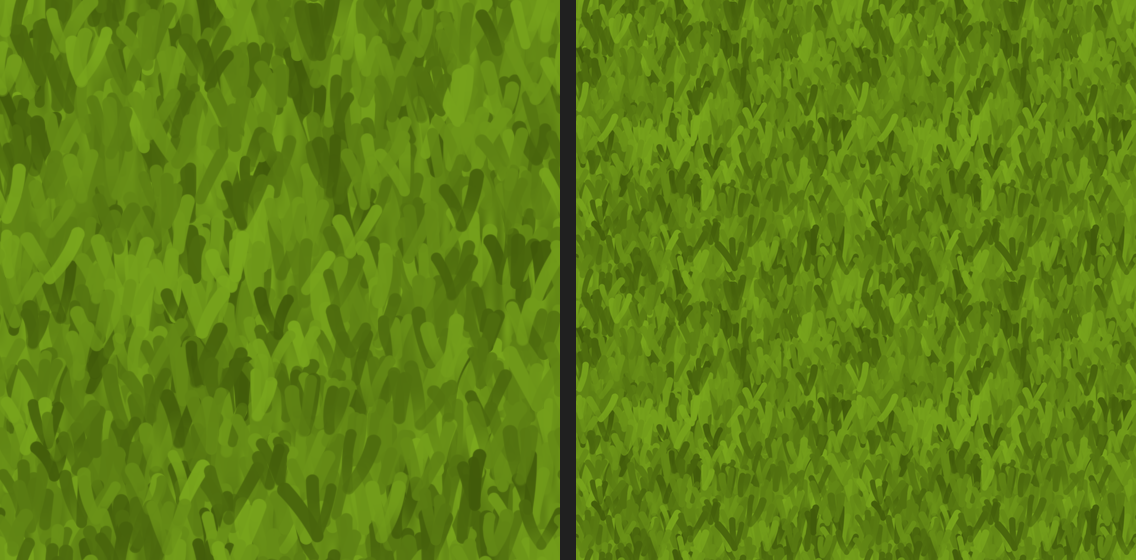
Left, the tile; right, the same tile 2 across and 2 down.
A WebGL 1 fragment shader for this texture:

```glsl
precision highp float;
// Seamless painted lawn: overlapping tufts of round-tipped grass blades.

uniform vec2 u_resolution;

const float TUFTS = 9.0;  // tufts per canvas side in every layer

vec4 hash4(vec3 p) {
  vec4 q = fract(p.xyzx * vec4(0.1031, 0.1030, 0.0973, 0.1099));
  q += dot(q, q.wzxy + 33.33);
  return fract((q.xxyz + q.yzzw) * q.zywx);
}

// Value noise that wraps after a whole number of cells
float wrapNoise(vec2 p, vec2 period) {
  vec2 i = floor(p);
  vec2 f = p - i;
  f = f * f * (3.0 - 2.0 * f);
  vec2 a = mod(i, period);
  vec2 b = mod(i + 1.0, period);
  float low = mix(hash4(vec3(a, 91.0)).x, hash4(vec3(b.x, a.y, 91.0)).x, f.x);
  float high = mix(hash4(vec3(a.x, b.y, 91.0)).x, hash4(vec3(b, 91.0)).x, f.x);
  return mix(low, high, f.y);
}

vec3 grassColor(float tone) {
  return mix(vec3(0.262, 0.365, 0.040), vec3(0.468, 0.640, 0.108), tone);
}

// Opacity of one blade growing from the origin
float blade(vec2 p, float lean, float size, float radius, float bend, float rootOpacity) {
  vec2 up = vec2(sin(lean), cos(lean));
  vec2 q = vec2(p.x * up.y - p.y * up.x, dot(p, up));
  float along = clamp(q.y / size, 0.0, 1.0);
  q.x -= bend * along * (1.0 - along);
  float d = length(vec2(q.x, q.y - along * size)) - radius * mix(0.85, 1.0, along);
  float cover = 1.0 - smoothstep(-0.016, 0.016, d);
  return cover * 0.93 * mix(rootOpacity, 1.0, smoothstep(0.0, 0.75, along));
}

// Paints up to three blades that fan out from a shared root
vec3 paintTuft(vec3 color, vec2 p, vec3 id, float spread) {
  vec4 tuft = hash4(id + 17.0);
  for (int b = 0; b < 3; b++) {
    float side = float(b) - 1.0;
    vec4 shape = hash4(id + vec3(31.0, 47.0, 20.0 * side + 60.0));
    vec4 look = hash4(id + vec3(73.0, 29.0, 20.0 * side + 90.0));
    float present = b == 1 ? step(0.6, tuft.y) : step(0.1, look.w);
    float lean = side * mix(0.12, 0.58, shape.x) * spread + (tuft.z - 0.5) * 0.22;
    float size = mix(0.5, 0.92, shape.y) * mix(0.82, 1.15, tuft.w);
    float radius = mix(0.085, 0.122, shape.z);
    float bend = (shape.w - 0.5) * 0.4;
    float opacity = blade(p, lean, size, radius, bend, mix(0.4, 1.0, look.x));
    float tone = tuft.x + (look.y - 0.5) * 0.2;
    color = mix(color, grassColor(tone), opacity * present);
  }
  return color;
}

// One wrapped layer, each column slid vertically to break up the rows
vec3 paintLayer(vec3 color, vec2 uv, float layer, float spread) {
  vec2 p = uv * TUFTS + hash4(vec3(5.0, 8.0, layer)).xy * TUFTS;
  for (int x = -1; x <= 1; x++) {
    float column = floor(p.x) + float(x);
    float wrappedColumn = mod(column, TUFTS);
    float y = p.y + hash4(vec3(wrappedColumn, 3.0, layer + 40.0)).x;
    for (int r = 0; r < 2; r++) {
      float row = floor(y) - float(r);
      vec3 id = vec3(wrappedColumn, mod(row, TUFTS), layer * 7.0);
      vec2 jitter = hash4(id).xy;
      vec2 root = vec2(column + jitter.x, row + mix(0.15, 0.75, jitter.y));
      color = paintTuft(color, vec2(p.x, y) - root, id, spread);
    }
  }
  return color;
}

void main() {
  vec2 uv = gl_FragCoord.xy / u_resolution;

  // Upright streaks of undergrowth
  float streaks = wrapNoise(uv * vec2(64.0, 12.0), vec2(64.0, 12.0));
  float patches = wrapNoise(uv * 6.0, vec2(6.0));
  vec3 color = grassColor(0.25 + 0.55 * streaks + 0.25 * patches);

  // Back layers stand upright, front ones fan out
  for (int i = 0; i < 8; i++) {
    float layer = float(i);
    color = paintLayer(color, uv, layer + 1.0, mix(0.4, 1.0, layer / 7.0));
  }
  gl_FragColor = vec4(color, 1.0);
}
```
